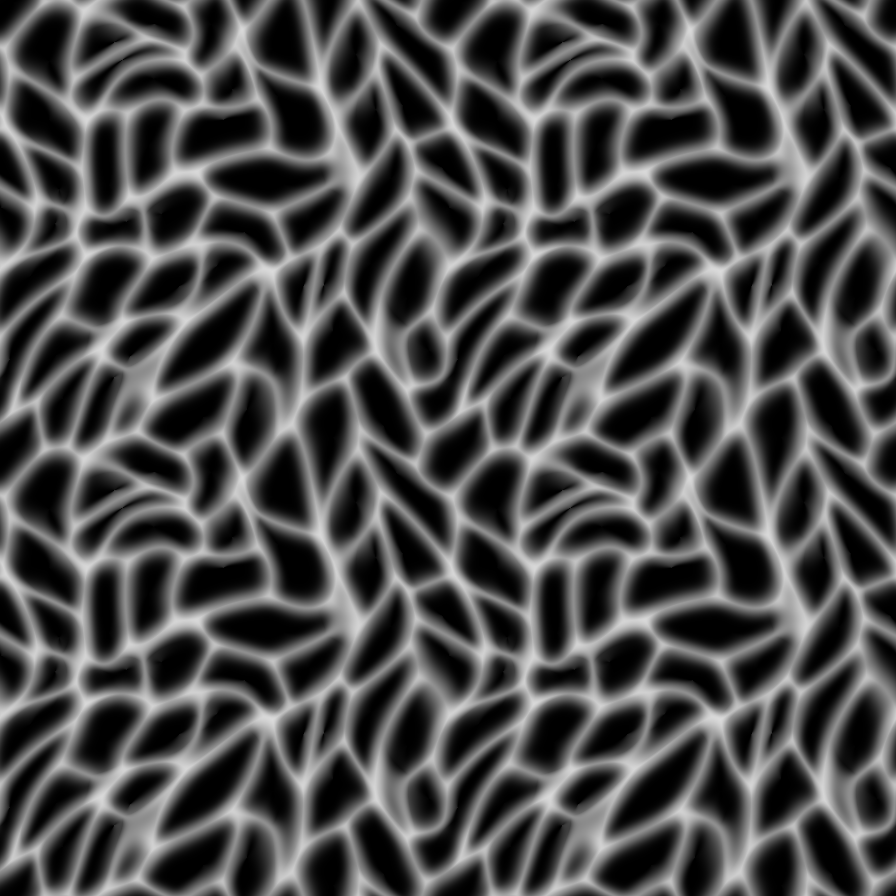
Write a WebGL 2 fragment shader that draws this pattern.

```glsl
#version 300 es
precision highp float;
// Soft pale veins around dark, curved, elongated cells, tiled two by two.

uniform vec2 u_resolution;
out vec4 fragColor;

const float TAU = 6.2831853;
const float CELLS = 7.0; // cells along each side of one tile

vec3 hash3(vec2 cell) {
    vec3 h = fract(cell.xyx * vec3(0.1031, 0.1030, 0.0973) + 0.37);
    h += dot(h, h.yxz + 33.33);
    return fract((h.xxy + h.yzz) * h.zyx);
}

// Layered sines that bend the cells and close at the tile edges.
vec2 bend(vec2 tile) {
    vec2 a = TAU * tile;
    return 0.030 * sin(a.yx + vec2(0.8, 2.1))
         + 0.018 * sin(2.0 * a.yx + a.xy + vec2(4.0, 1.3));
}

// Stretched distance from p to the seed of a cell, in x; its gradient, in yz.
vec3 seedDistance(vec2 p, vec2 cell) {
    vec2 wrapped = floor(mod(cell + 0.5, CELLS));
    vec3 rnd = hash3(wrapped);
    vec2 d = p - cell - 0.08 - 0.84 * rnd.xy;

    // Each cell is stretched along its own direction.
    float angle = 1.05 - 0.55 * cos(TAU * (wrapped.x / CELLS - 0.3))
                + 1.8 * (rnd.z - 0.5);
    vec2 along = vec2(cos(angle), sin(angle));
    vec2 across = vec2(-along.y, along.x);
    vec2 scaled = vec2(0.65, 1.48) * vec2(dot(d, along), dot(d, across));
    float dist = max(length(scaled), 0.001);
    vec2 gradient = (0.65 * scaled.x * along + 1.48 * scaled.y * across) / dist;
    return vec3(dist, gradient);
}

// Brightness of the veins: a blurred line on each border, added at junctions.
float veins(vec2 tile) {
    vec2 p = (tile + bend(tile)) * CELLS;
    vec2 base = floor(p);

    // Nearest seed, and a gradient that blends smoothly over the borders.
    float nearest = 9.0;
    vec2 owner = base;
    vec3 blend = vec3(0.0);
    for (int y = -2; y <= 2; y++) {
        for (int x = -2; x <= 2; x++) {
            vec2 cell = base + vec2(x, y);
            vec3 seed = seedDistance(p, cell);
            blend += vec3(seed.yz, 1.0) * exp(-9.0 * seed.x);
            if (seed.x < nearest) {
                nearest = seed.x;
                owner = cell;
            }
        }
    }
    vec2 slopeHere = blend.xy / blend.z;

    // Borders with all the others, at an even width.
    float dark = 1.0;
    for (int y = -2; y <= 2; y++) {
        for (int x = -2; x <= 2; x++) {
            vec2 cell = base + vec2(x, y);
            if (distance(cell, owner) < 0.5) continue;
            vec3 seed = seedDistance(p, cell);
            float slope = max(length(seed.yz - slopeHere), 0.75);
            float border = (seed.x - nearest) / slope;
            dark *= 1.0 - 0.64 * exp(-border * border / 0.0245);
        }
    }
    return 1.0 - dark;
}

void main() {
    vec2 uv = gl_FragCoord.xy / u_resolution;
    float grey = 0.87 * veins(fract(uv * 2.0));
    fragColor = vec4(vec3(grey), 1.0);
}
```
